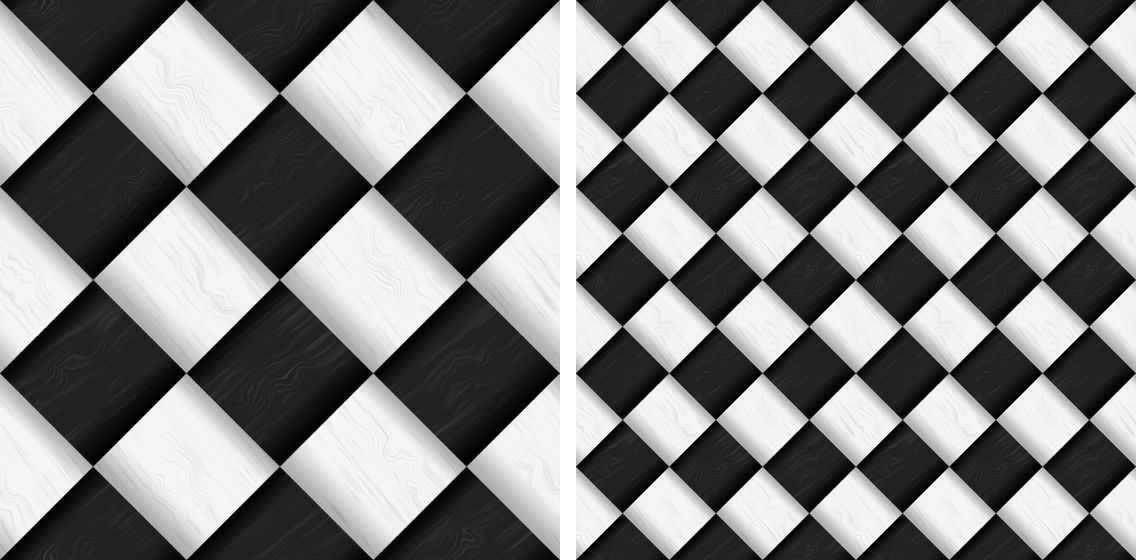
Left: one tile. Right: repeated 2 by 2.
Reproduce this pattern procedurally as a WebGL 2 fragment shader.

```glsl
#version 300 es
precision highp float;
// Diagonal checkerboard of black and white wood tiles with grain and soft shaded edges.

#define REPEATS 3.0
#define BLACK_WOOD 0.13
#define BLACK_EDGE 0.012
#define BLACK_GRAIN 0.085
#define WHITE_WOOD 0.955
#define WHITE_EDGE 0.68
#define WHITE_GRAIN -0.085
#define GRAIN_ROWS 62.0
#define GRAIN_TILT 0.11
#define FIGURE_LINES 26.0
#define SAMPLES 3

uniform vec2 u_resolution;
out vec4 fragColor;

float hash(vec2 p) {
    vec3 q = fract(vec3(p.xyx) * 0.1031);
    q += dot(q, q.yzx + 33.33);
    return fract((q.x + q.y) * q.z);
}

float noise(vec2 p) {
    vec2 cell = floor(p);
    vec2 f = fract(p);
    f = f * f * (3.0 - 2.0 * f);
    float low = mix(hash(cell), hash(cell + vec2(1.0, 0.0)), f.x);
    float high = mix(hash(cell + vec2(0.0, 1.0)), hash(cell + vec2(1.0, 1.0)), f.x);
    return mix(low, high, f.y);
}

// Grain strength; x runs along the fibres and y across them, both 0 to 1.
float woodGrain(vec2 p, vec2 seed) {
    // A stretched patch of each tile holds the wavy figure.
    vec2 knot = 0.3 + 0.4 * vec2(hash(seed + 3.7), hash(seed + 8.2));
    vec2 offset = (p - knot) / vec2(0.34, 0.17);
    float patchMask = exp(-dot(offset, offset));
    float bend = noise(p * vec2(6.0, 3.5) + seed) - 0.5;
    bend += 0.35 * (noise(p * vec2(14.0, 8.0) + seed + 21.0) - 0.5);
    float across = p.y + 0.26 * bend * patchMask;

    // Short broken fibres, in fine and coarse sizes.
    float fine = smoothstep(0.62, 0.95, noise(vec2(p.x * 3.5, across * GRAIN_ROWS) + seed));
    float coarse = smoothstep(0.66, 0.95, noise(vec2(p.x * 2.2, across * GRAIN_ROWS * 0.5) + seed + 47.0));
    float clumps = smoothstep(0.2, 0.75, noise(p * vec2(2.0, 7.0) + seed + 71.0));

    // Contour lines that follow the bend inside the patch.
    float wave = abs(fract(across * FIGURE_LINES) - 0.5);
    float contour = 1.0 - smoothstep(0.05, 0.2, wave);
    float broken = smoothstep(0.3, 0.7, noise(vec2(p.x * 5.0, across * 15.0) + seed + 93.0));
    float figure = contour * broken * smoothstep(0.2, 0.75, patchMask);

    return (0.65 * fine + 0.45 * coarse) * (0.25 + 0.75 * clumps) + 0.65 * figure;
}

float tileColor(vec2 uv) {
    // Diagonal axes turn the diamonds into unit squares.
    vec2 p = uv * REPEATS;
    vec2 diagonal = vec2(p.x + p.y, p.x - p.y);
    vec2 cell = floor(diagonal);
    vec2 local = diagonal - cell;
    bool isWhite = mod(cell.x + cell.y, 2.0) > 0.5;

    // Wrapped tile centre gives each tile its own repeatable grain.
    vec2 centre = cell + 0.5;
    vec2 tile = mod(0.5 * vec2(centre.x + centre.y, centre.x - centre.y), REPEATS);
    vec2 seed = floor(tile * 2.0 + 0.5) * vec2(37.0, 59.0) + 11.0;

    // White fibres run across the black ones.
    vec2 fibre = isWhite ? local.yx : local;
    float tilt = isWhite ? GRAIN_TILT : -GRAIN_TILT;
    float grain = woodGrain(vec2(fibre.x, fibre.y + tilt * (fibre.x - 0.5)), seed);

    // Both long sides fade into shadow, one more widely.
    float side = isWhite ? 1.0 - fibre.y : fibre.y;
    float light = smoothstep(-0.01, 0.2, side) * smoothstep(-0.01, 0.3, 1.0 - side);
    float wood = isWhite ? WHITE_WOOD + WHITE_GRAIN * grain : BLACK_WOOD + BLACK_GRAIN * grain;
    float edge = isWhite ? WHITE_EDGE + WHITE_GRAIN * grain : BLACK_EDGE;
    return mix(edge, wood, light);
}

void main() {
    // Average several points in each pixel to smooth edges and grain.
    float sum = 0.0;
    for (int y = 0; y < SAMPLES; y++) {
        for (int x = 0; x < SAMPLES; x++) {
            vec2 jitter = (vec2(x, y) + 0.5) / float(SAMPLES) - 0.5;
            sum += tileColor((gl_FragCoord.xy + jitter) / u_resolution);
        }
    }
    fragColor = vec4(vec3(sum / float(SAMPLES * SAMPLES)), 1.0);
}
```
